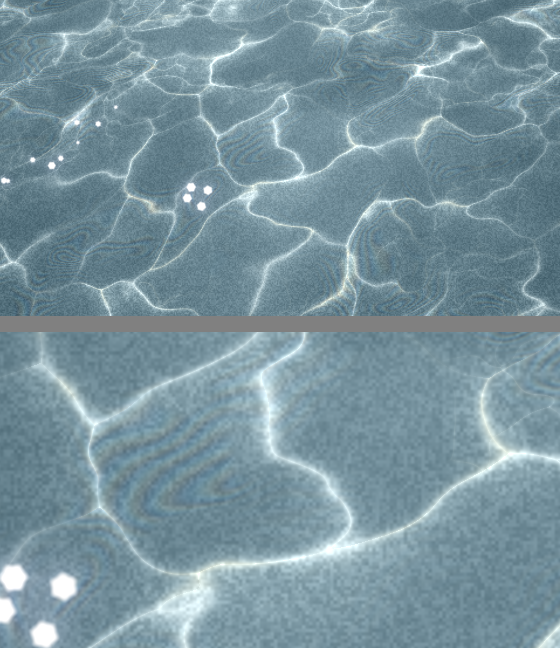
Top: the whole. Bottom: its middle third, enlarged.
Give the GLSL for this texture, as a WebGL 2 fragment shader.

```glsl
#version 300 es
precision highp float;
// Sunlit shallow water: a warped cell network forms the bright caustic veins,
// compressed toward the top for perspective, over grainy blue-grey sand with
// faint rainbow ripples and a few white sun glints.
uniform vec2 u_resolution;
out vec4 fragColor;

float hash(vec2 p) {
  vec3 a = fract(p.xyx * 0.1031);
  a += dot(a, a.yzx + 33.33);
  return fract((a.x + a.y) * a.z);
}

vec2 hash2(vec2 p) {
  return vec2(hash(p), hash(p + 57.3));
}

float noise(vec2 p) {
  vec2 i = floor(p), f = fract(p);
  f = f * f * (3.0 - 2.0 * f);
  return mix(mix(hash(i), hash(i + vec2(1, 0)), f.x),
             mix(hash(i + vec2(0, 1)), hash(i + vec2(1, 1)), f.x), f.y);
}

float fbm(vec2 p) {
  return 0.55 * noise(p) + 0.3 * noise(p * 2.1 + 7.7) + 0.15 * noise(p * 4.3 + 3.1);
}

vec2 warp(vec2 q, float amount) {
  vec2 bend = vec2(noise(q * 1.2 + 11.0), noise(q * 1.2 + 41.0)) - 0.5;
  vec2 wobble = vec2(noise(q * 4.0 + 23.0), noise(q * 4.0 + 71.0)) - 0.5;
  return q + amount * (bend + 0.26 * wobble);
}

// Veins along cell borders: x = sharp core, y = one-sided soft glow.
// density is cells per canvas unit; toCentre points at the nearest seed.
vec2 veins(vec2 q, vec2 density, float width, out vec2 toCentre) {
  vec2 cell = floor(q), f = fract(q), home = vec2(0);
  float nearest = 9.0;
  for (int j = -1; j <= 1; j++)
    for (int i = -1; i <= 1; i++) {
      vec2 g = vec2(i, j);
      vec2 r = g + 0.08 + 0.84 * hash2(cell + g) - f;
      if (dot(r, r) < nearest) {
        nearest = dot(r, r);
        toCentre = r;
        home = g;
      }
    }
  vec2 light = vec2(0);
  for (int j = -2; j <= 2; j++)
    for (int i = -2; i <= 2; i++) {
      vec2 g = home + vec2(i, j);
      vec2 r = g + 0.08 + 0.84 * hash2(cell + g) - f;
      vec2 gap = r - toCentre;
      if (dot(gap, gap) < 1e-5) continue;
      vec2 n = normalize(gap);
      float d = max(dot(0.5 * (toCentre + r), n), 0.0) / length(n * density);
      float strength = 0.3 + 0.7 * hash(2.0 * cell + g + home + 5.0);
      float spread = mix(0.010, 0.034, 0.5 + 0.5 * n.y);
      light += strength * vec2(exp(-d / width), exp(-d / spread));
    }
  return light;
}

void main() {
  vec2 p = gl_FragCoord.xy / u_resolution.y;
  float aspect = u_resolution.x / u_resolution.y;
  float x = p.x - 0.5 * aspect, y = p.y;

  // Perspective plane, slightly sheared
  vec2 density = 1.2 * vec2(2.9 + 1.5 * y * y, 3.3 + 5.4 * y * y);
  vec2 plane = 1.2 * vec2(x * (2.9 + 1.5 * y * y), 3.3 * y + 1.8 * y * y * y - 0.9 * x);
  vec2 q = warp(plane + vec2(13.0, 20.0), 0.85);

  // Main and secondary caustic networks
  vec2 centre, unused;
  float patchy = smoothstep(0.2, 0.65, noise(q * 1.4 + 31.0));
  float width = mix(0.0022, 0.0062, noise(q * 2.3 + 9.0));
  vec2 mainVeins = veins(q, density, width, centre) * (0.2 + 0.9 * patchy);
  vec2 fineQ = warp(plane * 1.5 + vec2(40.0, 63.0), 1.5);
  vec2 fineVeins = veins(fineQ, density * 1.5, 0.003, unused);
  fineVeins *= smoothstep(0.4, 0.7, noise(fineQ * 0.8 + 3.0)) * (0.4 + 0.6 * y * y);

  float core = 1.0 - exp(-1.3 * mainVeins.x - 0.6 * fineVeins.x);
  float glow = 1.0 - exp(-0.34 * mainVeins.y - 0.22 * fineVeins.y);
  glow *= 0.25 + 0.9 * fbm(q * 5.0) + 0.6 * noise(q * vec2(26.0, 19.0));

  // Sand tone with broad shading and darker corners
  float shade = 0.16 * (fbm(plane * 0.8 + 17.0) - 0.5);
  shade -= 0.06 * smoothstep(0.45, 1.05, length(vec2(x, y - 0.5)));
  shade += 0.03 * smoothstep(0.9, 0.2, length(vec2(x, y - 0.45)));
  vec3 color = vec3(0.372, 0.484, 0.532) + shade;

  // Rainbow ripples inside some cells, broken into arcs
  float ripple = length(centre * vec2(0.8, 1.1)) * 62.0 + 9.0 * noise(q * 2.6);
  float rippleMask = smoothstep(0.45, 0.75, noise(q * 1.1 + 83.0));
  rippleMask *= smoothstep(0.25, 0.65, noise(q * 5.0 + 27.0));
  color += 0.04 * rippleMask * cos(ripple - vec3(0.0, 0.7, 1.4));

  // Caustic light, warmer in places
  vec3 tint = mix(vec3(0.43, 0.39, 0.36), vec3(0.43, 0.35, 0.25),
                  smoothstep(0.5, 0.8, noise(q * 3.1 + 51.0)));
  color += glow * vec3(0.39, 0.38, 0.355) + core * tint;

  // Sand grain
  float grain = 0.75 * noise(p * 270.0) + 0.25 * noise(p * 130.0 + 19.0) - 0.5;
  color += grain * (0.15 + 0.22 * glow) * (1.0 - 0.35 * y);

  // Sun glints: a diagonal trail on the left and one tight ring
  for (int i = 0; i < 13; i++) {
    float k = float(i);
    vec2 jitter = hash2(vec2(k, 4.0)) - 0.5;
    vec2 ring = vec2(0.036 * cos(k * 1.57 + 0.5), 0.032 * sin(k * 1.57 + 0.5));
    vec2 spot = i < 9 ? mix(vec2(0.01, 0.4), vec2(0.35, 0.66), k / 8.0) + 0.07 * jitter
                      : vec2(0.62, 0.38) + ring + 0.02 * jitter;
    float size = i < 9 ? mix(0.003, 0.011, hash(vec2(k, 9.0))) : 0.013;
    vec2 v = p - spot;
    float d = length(v) * (1.0 + 0.06 * cos(6.0 * atan(v.y, v.x + 1e-5) + k));
    color += vec3(0.24, 0.2, 0.23) * exp(-d / (1.2 * size));
    color = mix(color, vec3(1.0), smoothstep(size + 0.004, size - 0.003, d));
  }

  fragColor = vec4(clamp(color, 0.0, 1.0), 1.0);
}
```
